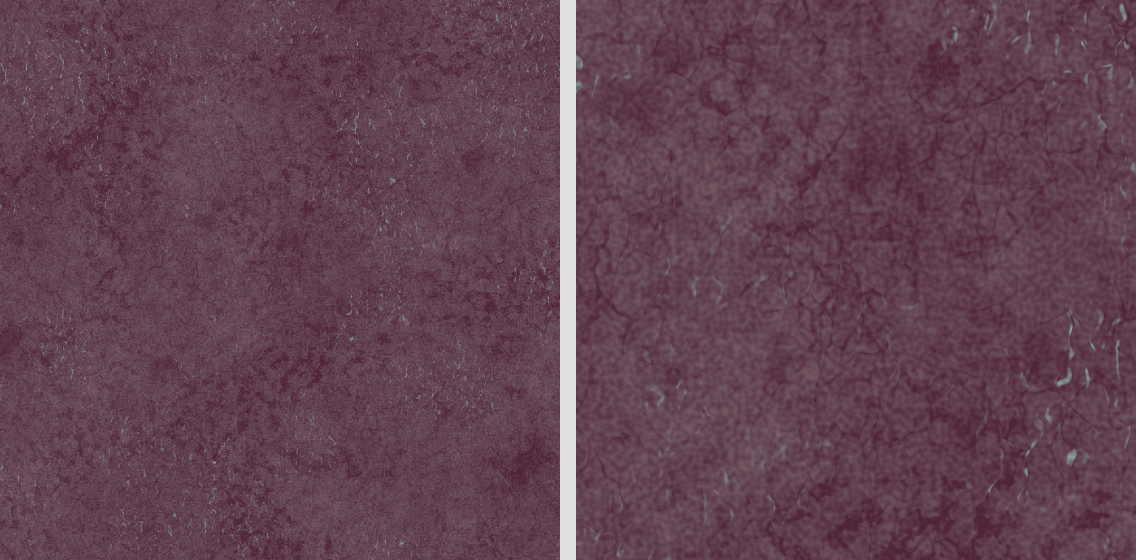
Left, the full canvas; right, a detail of the centre.
Reproduce this texture procedurally as a WebGL 2 fragment shader.

```glsl
#version 300 es
precision highp float;
// Weathered plum plaster with dark stains, branching cracks and pale chipped flakes.

#define DARK vec3(0.325, 0.160, 0.232)
#define PALE vec3(0.425, 0.320, 0.365)
#define CHIP vec3(0.520, 0.610, 0.605)
#define BASE_TONE 0.70
#define CLOUD_GAIN 0.32
#define MOTTLE_GAIN 0.30
#define GRAIN_GAIN 0.62
#define STAIN_DEPTH 0.52
#define CRACK_DEPTH 0.48
#define CRACK_WIDTH 0.0014
#define FLAKE_WIDTH 0.0021
#define FLAKE_GAIN 0.85

uniform vec2 u_resolution;
out vec4 fragColor;

// Integer hash giving two values from 0 to 1
vec2 hash2(vec2 cell) {
    uvec2 q = uvec2(ivec2(cell)) * uvec2(1597334673u, 3812015801u);
    uint h = (q.x ^ q.y) * 1597334673u;
    h = (h ^ (h >> 15)) * 2246822519u;
    h ^= h >> 13;
    return vec2(h & 65535u, h >> 16) / 65535.0;
}

float cornerSlope(vec2 cell, vec2 offset) {
    float angle = 6.28318 * hash2(cell).x;
    return dot(vec2(cos(angle), sin(angle)), offset);
}

float gradientNoise(vec2 p) {
    vec2 i = floor(p), f = fract(p);
    vec2 u = f * f * f * (f * (f * 6.0 - 15.0) + 10.0);
    vec2 e = vec2(1.0, 0.0);
    float low = mix(cornerSlope(i, f), cornerSlope(i + e, f - e), u.x);
    float high = mix(cornerSlope(i + e.yx, f - e.yx), cornerSlope(i + 1.0, f - 1.0), u.x);
    return mix(low, high, u.y);
}

float fbm(vec2 p) {
    float sum = 0.0, amplitude = 1.0;
    for (int k = 0; k < 4; k++) {
        sum += amplitude * gradientNoise(p);
        p = mat2(1.6, 1.2, -1.2, 1.6) * p + 17.3;
        amplitude *= 0.58;
    }
    return sum;
}

// Distance to the nearest cell border (x) and the border normal (yz)
vec3 cellBorder(vec2 p) {
    vec2 i = floor(p), f = fract(p), nearest = vec2(8.0);
    for (int y = -1; y <= 1; y++)
        for (int x = -1; x <= 1; x++) {
            vec2 g = vec2(x, y);
            vec2 r = g + hash2(i + g) - f;
            if (dot(r, r) < dot(nearest, nearest)) nearest = r;
        }
    vec3 border = vec3(8.0, 1.0, 0.0);
    for (int y = -2; y <= 2; y++)
        for (int x = -2; x <= 2; x++) {
            vec2 g = vec2(x, y);
            vec2 r = g + hash2(i + g) - f;
            vec2 gap = r - nearest;
            if (dot(gap, gap) < 0.0001) continue;
            vec2 normal = normalize(gap);
            float d = dot(0.5 * (r + nearest), normal);
            if (d < border.x) border = vec3(d, normal);
        }
    return border;
}

float stroke(float d, float width, float pixel) {
    return 1.0 - smoothstep(width - pixel, width + pixel, d);
}

void main() {
    float pixel = 1.0 / min(u_resolution.x, u_resolution.y);
    vec2 p = gl_FragCoord.xy * pixel;
    vec2 wander = vec2(fbm(p * 16.0 + 3.1), fbm(p * 16.0 + 41.7));
    vec2 jitter = vec2(gradientNoise(p * 75.0), gradientNoise(p * 75.0 + 9.4));

    // Clouded ground, mottling and fine grain
    float mottle = fbm(p * 34.0 + 5.2);
    float grain = 0.45 * gradientNoise(p * 128.3 + 2.6) + gradientNoise(p * 291.0 + 7.7);
    float tone = BASE_TONE + CLOUD_GAIN * fbm(p * 4.0 + 21.0)
               + MOTTLE_GAIN * mottle + GRAIN_GAIN * grain;

    // Clusters of ragged pits, thin scattered specks and a few soft blotches
    float pitZone = smoothstep(-0.10, 0.40, fbm(p * 3.2 + 63.0));
    float pits = smoothstep(0.08, 0.32, fbm(p * 52.0 + 80.0)) * pitZone;
    float specks = smoothstep(0.25, 0.50, fbm(p * 70.0 + 37.0));
    float blotch = smoothstep(0.36, 0.62, fbm(p * 9.0 + 31.0) + 0.2 * mottle);
    tone -= STAIN_DEPTH * max(pits, max(0.5 * specks, 0.85 * blotch));

    // Long wandering cracks, broken and varied in width
    vec2 bent = p + 0.022 * wander + 0.006 * jitter;
    float crack = stroke(cellBorder(bent * 6.5 + 11.0).x / 6.5, CRACK_WIDTH * (1.1 + 1.5 * mottle), pixel);
    crack *= smoothstep(-0.10, 0.25, fbm(p * 7.0 + 52.0));

    // Two sizes of upright crazing, with chipped slivers on one side of each line
    float patches = smoothstep(-0.15, 0.38, fbm(p * 5.0 + 94.0));
    float broken = smoothstep(-0.02, 0.20, gradientNoise(p * vec2(130.0, 85.0) + 13.0));
    float flake = 0.0;
    for (int k = 0; k < 2; k++) {
        float size = 1.0 + 0.7 * float(k);
        vec2 scale = vec2(36.0, 22.0) * size;
        vec3 craze = cellBorder((p + 0.009 / size * wander + 0.006 * jitter) * scale + 27.0);
        float d = craze.x / length(craze.yz * scale);
        float gaps = smoothstep(-0.15, 0.30, fbm(p * 13.0 + 71.0 + 20.0 * float(k)));
        crack = max(crack, 0.7 * gaps * stroke(d, 0.7 * CRACK_WIDTH, pixel));
        float sliver = stroke(abs(d - 0.0012), 0.5 * FLAKE_WIDTH, pixel);
        flake = max(flake, sliver * smoothstep(0.10, 0.75, craze.y) / size);
    }
    tone -= CRACK_DEPTH * crack;
    flake *= patches * broken * (1.0 - 0.7 * pits);

    vec3 colour = mix(DARK, PALE, clamp(tone, -0.1, 1.15));
    colour = mix(colour, CHIP, clamp(FLAKE_GAIN * flake * (1.0 + grain), 0.0, 1.0));
    fragColor = vec4(colour, 1.0);
}
```
